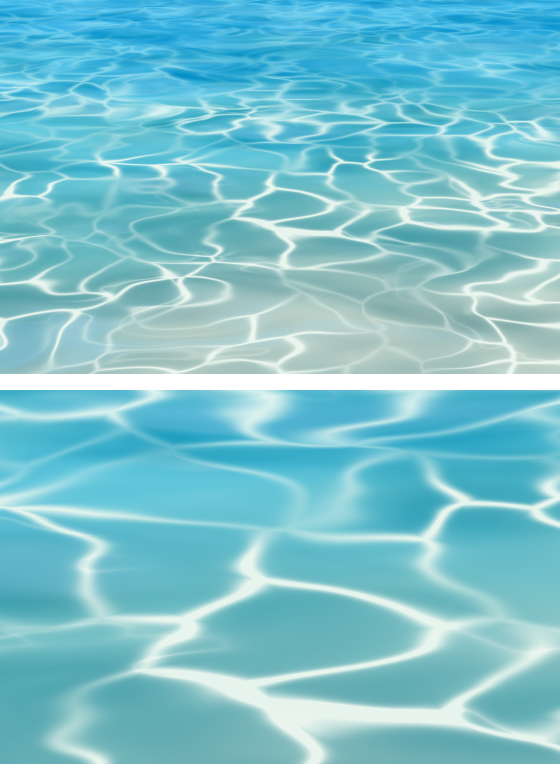
Top: the whole. Bottom: its middle third, enlarged.
This texture is drawn by a WebGL 1 fragment shader. Its source:

```glsl
precision highp float;
// Clear shallow sea seen at a slant: pale sand near, deep turquoise far away.
// Warped cell borders and noise contours form the net of light on the sea bed;
// stretched noise adds ripples and sky reflections. All lie on a tilted plane.
uniform vec2 u_resolution;

const float HORIZON = 1.45;       // height of the vanishing line
const float CELL_DENSITY = 6.2;   // light cells per unit of the plane
const float PLANE_STRETCH = 2.4;  // depth scale against width
const float BEND = 1.25;          // large distortion of the light net
const float WOBBLE = 0.42;        // small distortion of the light net
const float RIPPLE = 0.46;        // contrast of the surface ripples
const float SKY_AMOUNT = 0.50;    // strength of the sky reflections

const vec3 SAND = vec3(0.62, 0.74, 0.72);
const vec3 LAGOON = vec3(0.38, 0.70, 0.73);
const vec3 TURQUOISE = vec3(0.25, 0.70, 0.80);
const vec3 DEEP = vec3(0.16, 0.66, 0.87);
const vec3 SKY = vec3(0.52, 0.77, 0.88);
const vec3 NEAR_LIGHT = vec3(0.93, 0.97, 0.94);
const vec3 FAR_LIGHT = vec3(0.62, 0.91, 0.96);

float hash(vec2 p) {
  return fract(sin(dot(p, vec2(127.1, 311.7))) * 43758.5453);
}

vec2 hash2(vec2 p) {
  return vec2(hash(p), hash(p + 57.3));
}

float noise(vec2 p) {
  vec2 i = floor(p);
  vec2 f = fract(p);
  f = f * f * (3.0 - 2.0 * f);
  float low = mix(hash(i), hash(i + vec2(1.0, 0.0)), f.x);
  float high = mix(hash(i + vec2(0.0, 1.0)), hash(i + 1.0), f.x);
  return mix(low, high, f.y);
}

float fbm(vec2 p) {
  float sum = 0.0;
  float weight = 0.57;
  for (int i = 0; i < 3; i++) {
    sum += weight * noise(p);
    p = mat2(1.9, 0.35, -0.35, 1.9) * p + 11.7;
    weight *= 0.5;
  }
  return sum;
}

vec2 noise2(vec2 p) {
  return vec2(noise(p), noise(p + 31.7)) - 0.5;
}

// Gap between the nearest and second nearest cell centre: zero on borders.
float cellBorder(vec2 p) {
  vec2 cell = floor(p);
  float first = 8.0;
  float second = 8.0;
  for (int y = -1; y <= 1; y++) {
    for (int x = -1; x <= 1; x++) {
      vec2 id = cell + vec2(float(x), float(y));
      float d = length(id + hash2(id) - p);
      second = min(second, max(first, d));
      first = min(first, d);
    }
  }
  return second - first;
}

// Point of the tilted water plane under a canvas point.
vec2 waterPlane(vec2 uv) {
  float depth = 1.0 / (HORIZON - uv.y);
  return vec2(uv.x - 0.75, PLANE_STRETCH) * depth * CELL_DENSITY + 40.0;
}

vec3 waterColor(vec2 uv, vec2 p, vec2 bend) {
  float left = (0.75 - uv.x) * (1.0 - uv.y);
  float t = uv.y + 0.16 * left + 0.32 * (fbm(p * vec2(0.35, 0.6)) - 0.5);
  vec3 color = mix(SAND, LAGOON, smoothstep(0.05, 0.50, t));
  color = mix(color, TURQUOISE, smoothstep(0.40, 0.75, t));
  color = mix(color, DEEP, smoothstep(0.65, 0.98, t));
  float ripple = fbm(p * vec2(0.55, 1.15) + bend) - 0.5;
  color += RIPPLE * ripple * vec3(0.95, 0.62, 0.50);
  float sky = smoothstep(0.50, 0.76, fbm(p * vec2(0.32, 1.2) + bend + 9.0));
  return mix(color, SKY, SKY_AMOUNT * sky * (1.0 - 0.5 * uv.y));
}

// Bright net of focused light with a soft halo and some loose loops.
float causticLight(vec2 uv, vec2 p, vec2 bend) {
  vec2 q = p + BEND * bend + WOBBLE * noise2(p * vec2(1.6, 2.6));
  float far = uv.y * uv.y;
  float border = cellBorder(q);
  float width = 0.075 + 0.28 * far;
  float core = exp(-border * border / (width * width));
  float halo = exp(-5.0 * border);
  float contour = abs(fbm(q * vec2(0.8, 1.1) + 5.0) - 0.52);
  float loops = exp(-contour / (0.022 + 0.04 * far));
  loops *= smoothstep(0.35, 0.65, noise(p * 0.6 + 23.0));
  float strength = 0.35 + 0.85 * smoothstep(0.2, 0.75, noise(p * vec2(0.7, 0.9) + 71.0));
  float fade = mix(1.0, 0.38, smoothstep(0.45, 0.95, uv.y));
  return clamp(strength * fade * (0.68 * core + 0.30 * halo + 0.50 * loops), 0.0, 0.96);
}

vec3 scene(vec2 uv) {
  vec2 p = waterPlane(uv);
  vec2 bend = noise2(p * vec2(0.55, 1.0));
  vec3 light = mix(NEAR_LIGHT, FAR_LIGHT, smoothstep(0.55, 1.0, uv.y));
  return mix(waterColor(uv, p, bend), light, causticLight(uv, p, bend));
}

void main() {
  // Four samples per pixel keep the far ripples smooth.
  vec3 color = vec3(0.0);
  for (int i = 0; i < 4; i++) {
    float n = float(i);
    vec2 offset = vec2(mod(n, 2.0), floor(n * 0.5)) * 0.5 - 0.25;
    color += scene((gl_FragCoord.xy + offset) / u_resolution.y);
  }
  gl_FragColor = vec4(clamp(color * 0.25, 0.0, 1.0), 1.0);
}
```
